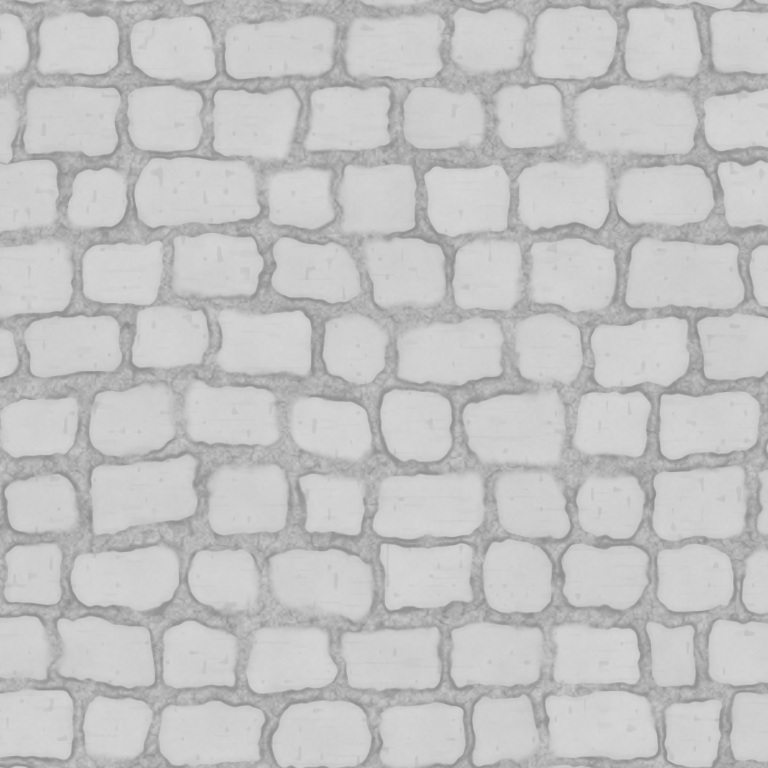
This texture map is drawn by a WebGL 1 fragment shader. Its source:

```glsl
precision highp float;
// Pale grey cobblestones in wandering rows, set in gritty mortar.
// Each stone is a jittered, sheared rounded box; noise roughens its outline,
// and broken dark crevices and worn patches vary the joints around it.

uniform vec2 u_resolution;

const vec2 GRID = vec2(8.0, 10.0);       // stones per row, rows
const vec2 INSET = vec2(0.0080, 0.0092); // half joint width
const vec3 STONE = vec3(0.815);
const vec3 MORTAR = vec3(0.708);
const vec3 CREVICE = vec3(0.555);

float hash(vec2 p) {
  vec3 q = fract(vec3(p.xyx) * 0.1031);
  q += dot(q, q.yzx + 33.33);
  return fract((q.x + q.y) * q.z);
}

vec2 hash2(vec2 p) {
  return vec2(hash(p + 17.3), hash(p + 71.9));
}

float noise(vec2 p) {
  vec2 i = floor(p), f = fract(p);
  f = f * f * (3.0 - 2.0 * f);
  return mix(mix(hash(i), hash(i + vec2(1.0, 0.0)), f.x),
             mix(hash(i + vec2(0.0, 1.0)), hash(i + 1.0), f.x), f.y);
}

float fbm(vec2 p) {
  float sum = 0.0, amp = 0.5;
  for (int i = 0; i < 4; i++) {
    sum += amp * noise(p);
    p = mat2(1.6, 1.2, -1.2, 1.6) * p + 9.7;
    amp *= 0.5;
  }
  return sum / 0.9375;
}

// Distance to the nearest scattered point, in cells
float cellular(vec2 p) {
  vec2 i = floor(p);
  float best = 2.0;
  for (int y = -1; y <= 1; y++)
    for (int x = -1; x <= 1; x++) {
      vec2 c = i + vec2(float(x), float(y));
      best = min(best, length(c + hash2(c) - p));
    }
  return best;
}

float roundedBox(vec2 p, vec2 halfSize, float radius) {
  vec2 q = abs(p) - halfSize + radius;
  return length(max(q, 0.0)) + min(max(q.x, q.y), 0.0) - radius;
}

float rowShift(float row) {
  return hash(vec2(row, 5.0));
}

// Position of the joint on the left side of a stone, in cells
float jointX(vec2 id) {
  return id.x + 0.40 * (hash(id + 31.0) - 0.5) - rowShift(id.y);
}

float stoneDistance(vec2 p, vec2 id) {
  float left = jointX(id) / GRID.x;
  float right = jointX(id + vec2(1.0, 0.0)) / GRID.x;
  vec2 jitter = hash2(id) - 0.5;
  vec2 center = vec2(0.5 * (left + right), (id.y + 0.5) / GRID.y + 0.010 * jitter.y);
  vec2 halfSize = vec2(0.5 * (right - left), 0.5 / GRID.y) - INSET;
  halfSize += vec2(0.004, 0.008) * (hash2(id + 40.0) - 0.5);
  vec2 q = p - center;
  q += vec2(0.16, 0.13) * (hash2(id + 90.0) - 0.5) * q.yx;
  q *= 1.0 + 2.4 * jitter * q.yx;
  return roundedBox(q, halfSize, mix(0.010, 0.027, hash(id + 63.0)));
}

// Returns signed distance and a random tone of the closest stone
vec2 nearestStone(vec2 p) {
  float row = floor(p.y * GRID.y);
  vec2 best = vec2(1.0, 0.0);
  for (int y = -1; y <= 1; y++)
    for (int x = -1; x <= 1; x++) {
      float r = row + float(y);
      vec2 id = vec2(floor(p.x * GRID.x + rowShift(r)) + float(x), r);
      float d = stoneDistance(p, id);
      if (d < best.x) best = vec2(d, hash(id + 8.0));
    }
  return best;
}

// Row wander, wavy sides and small chips
vec2 warp(vec2 p) {
  vec2 wave = vec2(noise(p * 32.0), noise(p * 32.0 + 50.0)) - 0.5;
  vec2 chip = vec2(noise(p * 95.0 + 20.0), noise(p * 95.0 + 80.0)) - 0.5;
  p.y += 0.024 * (noise(p * vec2(4.0, 2.0)) - 0.5);
  return p + 0.011 * wave + 0.0045 * chip;
}

vec3 mortarColor(vec2 p) {
  float grit = cellular(p * 95.0 + 1.5 * noise(p * 60.0));
  float tone = 0.13 * (fbm(p * 85.0) - 0.5) + 0.08 * (fbm(p * 14.0) - 0.5);
  tone += 0.08 * (noise(p * 300.0) - 0.5);
  return MORTAR + tone - 0.07 * smoothstep(0.45, 0.85, grit);
}

vec3 stoneColor(vec2 p, float d, float random) {
  float tone = 0.016 * (random - 0.5) + 0.035 * (fbm(p * 26.0 + 9.0 * random) - 0.5);
  tone += 0.012 * (noise(p * 260.0) - 0.5);
  float streak = smoothstep(0.76, 0.92, noise(p * vec2(28.0, 190.0)));
  float pit = smoothstep(0.84, 0.96, noise(p * vec2(105.0, 80.0) + 33.0));
  float rim = smoothstep(-0.010, 0.0, d);
  return STONE + tone - 0.014 * streak - 0.045 * pit - 0.025 * rim;
}

void main() {
  vec2 p = gl_FragCoord.xy / u_resolution;
  float pixel = 1.0 / min(u_resolution.x, u_resolution.y);
  vec2 stone = nearestStone(warp(p));
  float d = stone.x;

  // Worn sides fade into the joint, sharp sides keep a dark crevice
  float wear = smoothstep(0.50, 0.78, fbm(p * 13.0 + 60.0));
  float soft = mix(max(0.0014, 0.8 * pixel), 0.008, wear);
  float cover = 1.0 - smoothstep(-soft, soft, d);
  float offset = (d - 0.0025) / 0.0036;
  float crevice = exp(-offset * offset) * (1.0 - 0.85 * wear);
  crevice *= smoothstep(0.22, 0.70, fbm(p * 34.0 + 15.0));

  vec3 joint = mix(mortarColor(p), CREVICE, 0.85 * crevice);
  vec3 color = mix(joint, stoneColor(p, d, stone.y), cover);
  gl_FragColor = vec4(color, 1.0);
}
```
